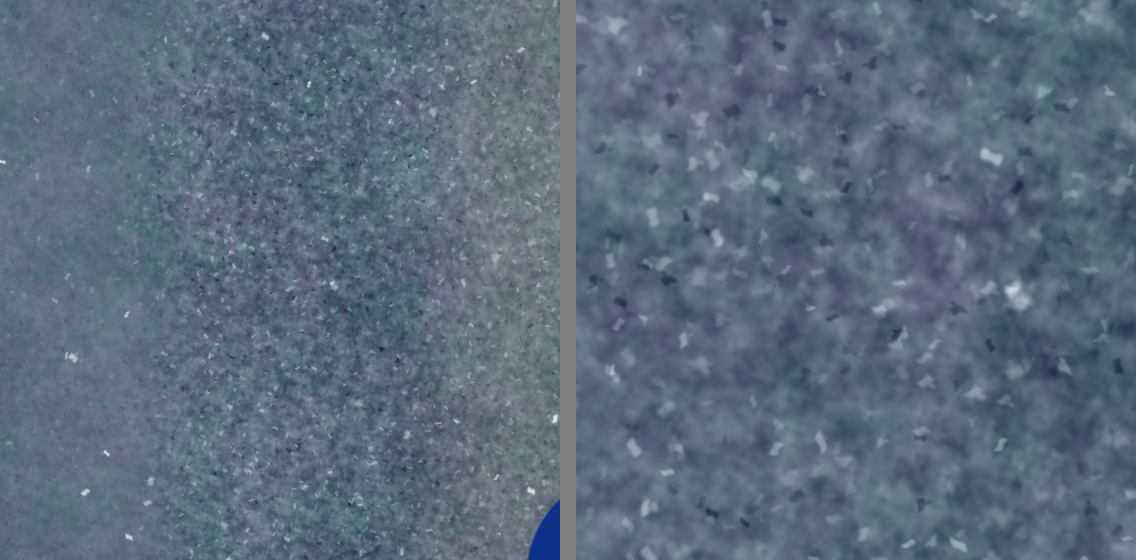
Left, the full canvas; right, a detail of the centre.
Give the GLSL for this texture, as a Shadertoy shader.

```glsl
const vec3 SLATE = vec3(0.352, 0.422, 0.494);
const vec3 CORNER_BLUE = vec3(0.05, 0.19, 0.54);

float hash(vec2 p) {
    return fract(sin(dot(p, vec2(127.1, 311.7))) * 43758.545);
}

vec2 hash2(vec2 p) {
    return vec2(hash(p), hash(p + 41.3));
}

mat2 rotation(float angle) {
    float c = cos(angle), s = sin(angle);
    return mat2(c, s, -s, c);
}

float valueNoise(vec2 p) {
    vec2 cell = floor(p), f = fract(p);
    f = f * f * (3.0 - 2.0 * f);
    float low = mix(hash(cell), hash(cell + vec2(1, 0)), f.x);
    float high = mix(hash(cell + vec2(0, 1)), hash(cell + vec2(1, 1)), f.x);
    return mix(low, high, f.y);
}

// Layered noise centred on zero
float fbm(vec2 p, int octaves) {
    float sum = 0.0, amplitude = 0.5;
    for (int i = 0; i < octaves; i++) {
        sum += amplitude * (valueNoise(p) - 0.5);
        p = rotation(0.65) * p * 2.03 + 17.7;
        amplitude *= 0.55;
    }
    return sum;
}

// Soft, randomly turned oval grains, one candidate per cell
float flecks(vec2 uv, float scale, float density, float radius, float seed) {
    vec2 p = rotation(seed) * uv * scale + seed * 13.0;
    vec2 cell = floor(p);
    float strongest = 0.0;
    for (int y = -1; y <= 1; y++) {
        for (int x = -1; x <= 1; x++) {
            vec2 id = cell + vec2(x, y);
            vec2 kind = hash2(id + 7.1);
            vec2 offset = rotation(6.283 * kind.y) * (p - id - hash2(id));
            offset.x *= mix(1.0, 1.8, hash(id + 23.9));
            offset += 0.25 * radius * sin(offset.yx * 4.0 / radius + 6.0 * kind.x);
            float size = radius * mix(0.6, 1.2, hash(id + 3.7));
            float shape = 1.0 - smoothstep(0.35 * size, 1.25 * size, length(offset));
            float strength = mix(0.3, 1.0, pow(hash(id + 59.2), 2.0));
            strongest = max(strongest, shape * strength * step(kind.x, density));
        }
    }
    return strongest;
}

// Smooth on the left, coarse through the middle, finer on the right
float coarseness(vec2 uv) {
    float x = uv.x + 0.25 * fbm(uv * 5.0, 3);
    float rise = smoothstep(0.2, 0.42, x);
    return mix(0.38, 1.0, rise) - 0.2 * smoothstep(0.65, 0.9, x);
}

// Broad light and dark zones
float shading(vec2 uv) {
    float x = uv.x + 0.15 * fbm(uv * 6.0 + 3.0, 3);
    float bandCentre = 0.64 + 0.06 * sin(uv.y * 5.0);
    float band = exp(-pow((x - bandCentre) / 0.13, 2.0));
    float rightGlow = smoothstep(0.7, 0.88, x);
    return 0.012 - 0.045 * band + 0.03 * rightGlow + 0.11 * fbm(uv * 9.0, 4);
}

// Faint colour drift: warm grey at the right, green and pink patches
vec3 tint(vec2 uv) {
    float warmth = smoothstep(0.65, 0.95, uv.x + 0.2 * fbm(uv * 5.0 + 8.0, 3));
    float patches = fbm(uv * 11.0 + 31.0, 3) + 0.7 * fbm(uv * 65.0 + 5.0, 2);
    return warmth * vec3(0.022, 0.004, -0.026)
         + patches * vec3(0.06, -0.035, 0.025);
}

void mainImage(out vec4 fragColor, in vec2 fragCoord) {
    vec2 uv = fragCoord / iResolution.xy;
    float grain = coarseness(uv);

    // Gritty ground
    float tone = shading(uv);
    tone += grain * 0.30 * fbm(rotation(0.4) * uv * 75.0, 3);
    tone += grain * 0.08 * (valueNoise(rotation(1.1) * uv * 190.0) - 0.5);

    // Dark pits, pale grains and rare bright chips
    tone -= grain * 0.16 * flecks(uv, 62.0, 0.24, 0.32, 1.3);
    tone += grain * 0.20 * flecks(uv, 70.0, 0.34 * grain, 0.36, 2.6);
    tone += grain * 0.26 * flecks(uv, 48.0, 0.18 * grain, 0.30, 4.1);
    tone += 0.40 * flecks(uv, 24.0, 0.10, 0.20, 5.2);

    vec3 color = SLATE + tone * vec3(1.0, 1.0, 0.92) + tint(uv);

    // Rounded blue corner
    float corner = length(uv - vec2(1.13, -0.03)) - 0.19;
    color = mix(CORNER_BLUE, color, smoothstep(-0.003, 0.003, corner));

    fragColor = vec4(clamp(color, 0.0, 1.0), 1.0);
}
```
